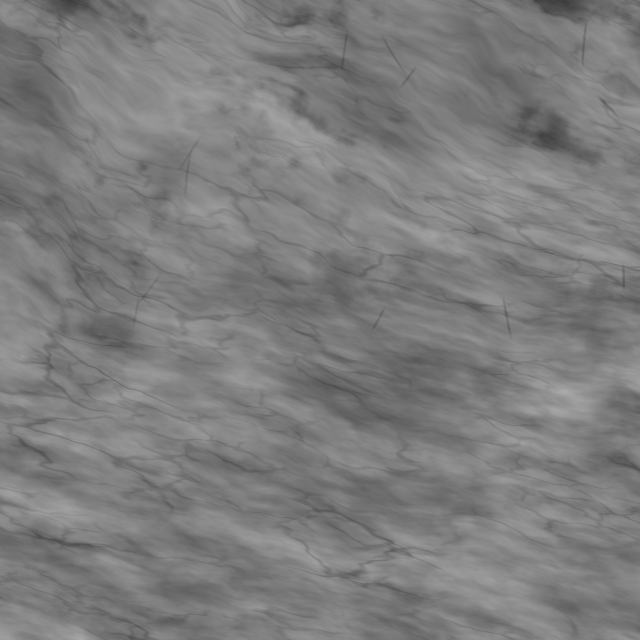
A Shadertoy shader for this texture:

```glsl
// Weathered grey stone: soft clouds and fibrous streaks sloping down to the right.
// Layered noise is stretched along a bent flow; cellular edges form broken cracks,
// and dark stains plus a few hairline scratches gather in the upper half.

#define BASE_GREY 0.492
#define CLOUD_GAIN 0.25
#define STREAK_GAIN 0.24
#define FIBRE_GAIN 0.13
#define CRACK_GAIN 0.085
#define STAIN_GAIN 0.14
#define SCRATCH_GAIN 0.09
#define SLOPE_LOW 0.27
#define SLOPE_HIGH 0.52
#define SCRATCH_COUNT 12

vec2 hash2(vec2 p) {
    vec3 q = fract(vec3(p.xyx) * vec3(0.1031, 0.1030, 0.0973));
    q += dot(q, q.yzx + 33.33);
    return fract((q.xx + q.yz) * q.zy);
}

float valueNoise(vec2 p) {
    vec2 cell = floor(p), f = fract(p);
    f = f * f * f * (f * (f * 6.0 - 15.0) + 10.0);
    float low = mix(hash2(cell).x, hash2(cell + vec2(1, 0)).x, f.x);
    float high = mix(hash2(cell + vec2(0, 1)).x, hash2(cell + vec2(1, 1)).x, f.x);
    return mix(low, high, f.y);
}

// Layered noise, centred on zero.
float layers(vec2 p) {
    float sum = 0.0, gain = 0.5;
    mat2 turn = mat2(0.98, 0.199, -0.199, 0.98);
    for (int i = 0; i < 4; i++) {
        sum += gain * (valueNoise(p) - 0.5);
        p = turn * p * 2.03 + 17.3;
        gain *= 0.52;
    }
    return sum;
}

// Gap between the two nearest cell points: zero on cell edges.
float cellEdge(vec2 p) {
    vec2 cell = floor(p);
    float nearest = 9.0, second = 9.0;
    for (int y = -1; y <= 1; y++)
    for (int x = -1; x <= 1; x++) {
        vec2 id = cell + vec2(x, y);
        float d = length(id + hash2(id + 40.0) - p);
        second = min(second, max(nearest, d));
        nearest = min(nearest, d);
    }
    return second - nearest;
}

// Broken dark cracks running along the flow.
float cracks(vec2 flow, vec2 scale, float width) {
    vec2 p = flow * scale;
    p += 0.9 * vec2(layers(p * 1.3 + 5.0), layers(p * 1.3 + 71.0));
    float line = 1.0 - smoothstep(0.0, width, cellEdge(p));
    return line * smoothstep(0.46, 0.8, valueNoise(flow * scale * 0.8 + 31.0));
}

// Short hairlines, mostly steep, scattered over the upper part.
float scratches(vec2 p) {
    float ink = 0.0;
    for (int i = 0; i < SCRATCH_COUNT; i++) {
        vec2 seed = hash2(vec2(i, 7)), shape = hash2(vec2(i, 23));
        vec2 centre = vec2(seed.x, mix(0.45, 0.95, seed.y));
        float angle = mix(0.9, 2.7, shape.x);
        float halfLength = mix(0.02, 0.05, shape.y);
        vec2 dir = vec2(cos(angle), sin(angle)), d = p - centre;
        float along = dot(d, dir);
        float across = dot(d, vec2(-dir.y, dir.x)) + 4.0 * along * along * (shape.y - 0.5);
        float fade = 1.0 - smoothstep(0.4, 1.0, abs(along) / halfLength);
        ink += fade * (1.0 - smoothstep(0.0004, 0.0032, abs(across))) * mix(0.4, 1.0, seed.x);
    }
    return min(ink, 1.0);
}

void mainImage(out vec4 fragColor, in vec2 fragCoord) {
    vec2 p = fragCoord / iResolution.y;
    float upper = smoothstep(0.35, 0.9, p.y);

    // Bent flow: x runs along the grain, y across it.
    float slope = mix(SLOPE_LOW, SLOPE_HIGH, upper);
    vec2 flow = vec2(p.x - 0.32 * p.y, p.y + slope * (p.x - 0.5));
    flow += 0.035 * vec2(layers(p * 5.0 + 3.0), layers(p * 5.0 + 47.0)) * (1.0 + 1.5 * upper);

    // Broad tone, streaks and fine fibres.
    float grey = BASE_GREY;
    grey += CLOUD_GAIN * layers(flow * vec2(4.0, 8.0) + 11.0) * mix(0.75, 1.15, upper);
    grey += STREAK_GAIN * layers(flow * vec2(8.0, 30.0) + 60.0) * mix(1.05, 0.75, upper);
    grey += FIBRE_GAIN * layers(flow * vec2(24.0, 80.0) + 90.0) * mix(1.0, 0.75, upper);

    // Cracks in two sizes.
    float crack = cracks(flow, vec2(5.0, 20.0), 0.13);
    crack += 0.65 * cracks(flow + 3.7, vec2(10.0, 38.0), 0.2);
    grey -= CRACK_GAIN * crack * mix(1.0, 0.65, upper);

    // Dark stains with mottled borders.
    float stain = layers(flow * vec2(5.0, 10.0) + 130.0) + 0.35 * layers(p * 32.0);
    grey -= STAIN_GAIN * smoothstep(0.07, 0.33, stain) * mix(0.35, 1.0, upper);

    grey -= SCRATCH_GAIN * scratches(p);
    fragColor = vec4(vec3(clamp(grey, 0.2, 0.68)), 1.0);
}
```
